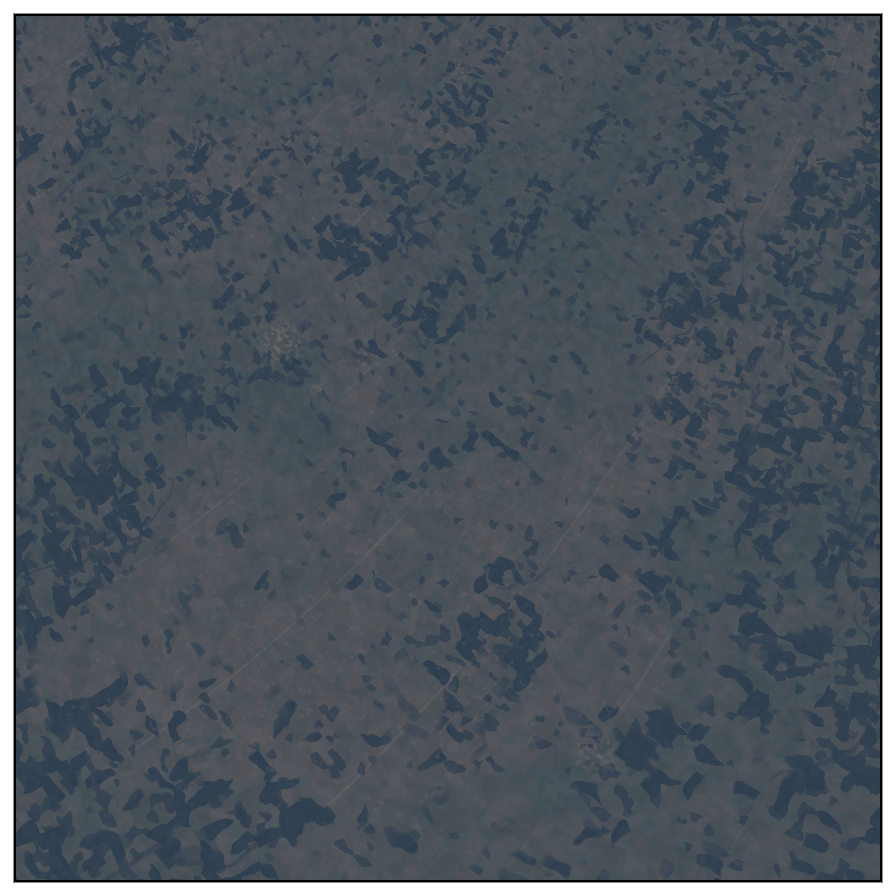
This texture is drawn by a three.js fragment shader. Its source:

```glsl
// Hazy aerial view of patchy farmland with dark woodlots, inside a thin black frame on white.
varying vec2 vUv;

vec3 hash3(vec2 p) {
  vec3 q = fract(p.xyx * vec3(0.1031, 0.1030, 0.0973));
  q += dot(q, q.yxz + 33.33);
  return fract((q.xxy + q.yzz) * q.zyx);
}

// Cellular noise: a random value per blocky cell, blended at the borders.
float cells(vec2 p, float seed, float sharpness) {
  vec2 base = floor(p);
  float sum = 0.0;
  float total = 0.0;
  for (int j = -1; j <= 1; j++) {
    for (int i = -1; i <= 1; i++) {
      vec2 cell = base + vec2(float(i), float(j));
      vec3 h = hash3(cell + seed * 17.0);
      vec2 d = abs(cell + 0.1 + 0.8 * h.xy - p);
      float dist = mix(max(d.x, d.y), length(d), 0.35);
      float weight = exp(-sharpness * dist);
      sum += weight * h.z;
      total += weight;
    }
  }
  return sum / total;
}

// Conformal bend: field rows turn from diagonal at the left to steep at the right.
vec2 bendRows(vec2 p) {
  float angle = 0.85 + 0.7 * p.x;
  return exp(0.7 * p.y) / 0.7 * vec2(sin(angle), cos(angle));
}

// Layered sines, used to roughen outlines and steer rivers.
vec2 wobble(vec2 p) {
  return sin(p.yx * 37.0 + 2.0 * sin(p * 23.0)) + 0.5 * sin(p.yx * 91.0 + 3.0 * sin(p * 67.0));
}

float patches(vec2 p, float seed, float share) {
  return 1.0 - smoothstep(share - 0.04, share + 0.05, cells(p, seed, 17.0));
}

float town(vec2 uv, vec2 center, float radius) {
  return exp(-dot(uv - center, uv - center) / (radius * radius));
}

vec3 farmland(vec2 uv) {
  vec2 rows = bendRows(uv - 0.5);
  vec2 rough = rows + 0.0016 * wobble(rows * 3.0);

  // Broad soil tint, then small fields in teal and dusty brown
  float region = cells(rows * 6.0 + 0.4 * wobble(rows * 0.4), 1.0, 4.0);
  float field = cells(rough * vec2(62.0, 88.0), 2.0, 12.0);
  float grain = cells(rough * vec2(210.0, 180.0), 3.0, 9.0);
  float soil = 0.5 + 0.7 * (region - 0.5) + 0.45 * (field - 0.5) + 0.4 * (grain - 0.5);
  vec3 color = mix(vec3(0.245, 0.305, 0.338), vec3(0.335, 0.337, 0.358), clamp(soil, 0.0, 1.0));
  color *= 0.96 + 0.07 * cells(rough * vec2(110.0, 70.0), 4.0, 12.0);

  // Woodlots gather in bands along the rows, thicker toward the sides
  float clump = 0.55 * cells(rows * vec2(6.0, 15.0), 5.0, 5.0)
              + 0.45 * cells(rows * vec2(17.0, 27.0), 6.0, 6.0);
  clump += 0.16 * smoothstep(0.18, 0.5, abs(uv.x - 0.5)) - 0.12 * (region - 0.5);
  float share = 0.02 + 0.27 * smoothstep(0.35, 0.85, clump);
  float across = patches(rough * vec2(92.0, 42.0), 7.0, share);
  float along = patches(rough * vec2(46.0, 88.0), 8.0, share * 0.8);
  float specks = patches(rough * vec2(135.0, 105.0), 9.0, share + 0.02);
  float wood = max(max(across, along), 0.8 * specks);

  // Creeks and one dark lake
  vec2 bend = rows + 0.012 * wobble(rows * 0.8);
  float creek = abs(fract(bend.y * 3.1 + 0.12 * sin(bend.x * 19.0)) - 0.5);
  creek = (1.0 - smoothstep(0.003, 0.009, creek)) * smoothstep(0.45, 0.6, clump);
  vec2 shore = abs(bendRows(uv - 0.5) - bendRows(vec2(0.21, -0.336)));
  float lake = 1.0 - smoothstep(0.013, 0.016, max(shore.x, shore.y));
  wood = max(wood, max(0.6 * creek, lake));
  vec3 woodColor = vec3(0.178, 0.243, 0.312) + 0.02 * (grain - 0.5);
  color = mix(color, woodColor, 0.88 * wood);

  // Pale roads, towns and scattered roofs
  float road = abs(fract(rows.y * 7.0) - 0.5);
  road = (1.0 - smoothstep(0.004, 0.012, road)) * smoothstep(0.55, 0.75, region);
  color += vec3(0.035, 0.027, 0.022) * road * (1.0 - wood);
  float built = town(uv, vec2(0.313, 0.616), 0.024) + 0.8 * town(uv, vec2(0.664, 0.16), 0.023)
              + 0.6 * town(uv, vec2(0.515, 0.918), 0.012) + 0.6 * town(uv, vec2(0.87, 0.627), 0.012)
              + 0.5 * town(uv, vec2(0.355, 0.57), 0.014);
  float roof = cells(rows * 260.0, 10.0, 9.0);
  float bright = built * smoothstep(0.3, 0.9, roof);
  bright += 0.3 * smoothstep(0.86, 0.96, roof) * smoothstep(0.45, 0.8, region);
  return mix(color, vec3(0.47, 0.43, 0.42), 0.75 * min(bright, 1.0) * (1.0 - lake));
}

void main() {
  // Square map, frame line and white margin
  vec2 fromCenter = abs(vUv - 0.5);
  float border = max(fromCenter.x, fromCenter.y) - 0.4835;
  vec3 color = mix(farmland(vUv), vec3(1.0), smoothstep(-0.0005, 0.0005, border));
  float line = 1.0 - smoothstep(0.0008, 0.002, abs(border));
  gl_FragColor = vec4(mix(color, vec3(0.02), line), 1.0);
}
```
